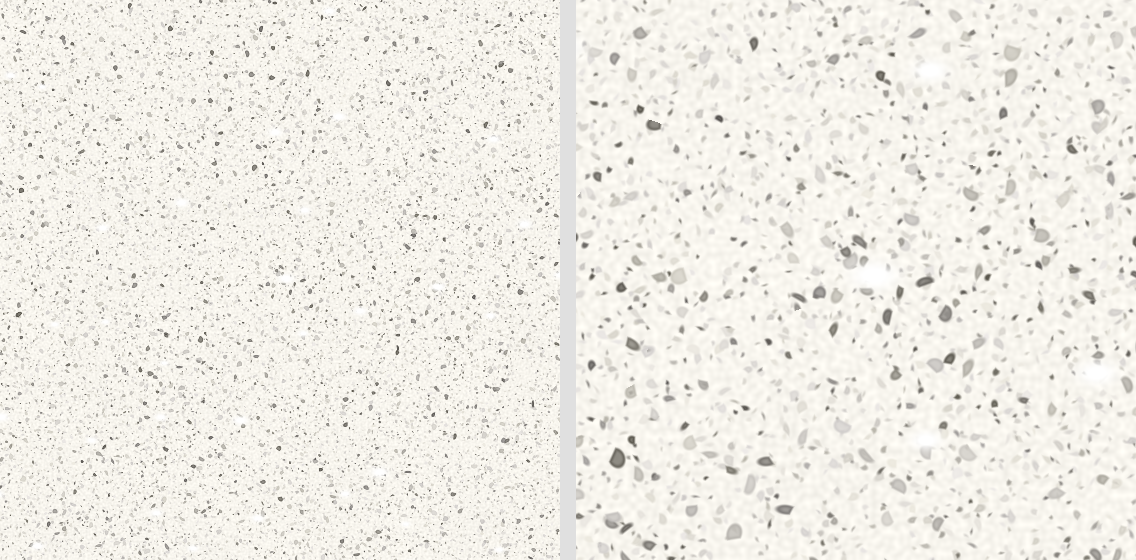
Left, the full canvas; right, a detail of the centre.
Give the GLSL for this texture, as a three.js fragment shader.

```glsl
// Draws white quartz stone: fine grey chips and specks in a cream ground with soft white glints.
varying vec2 vUv;

const vec3 CREAM = vec3(0.974, 0.964, 0.936);
const vec3 WHITE = vec3(1.0);
const float TAU = 6.2831853;
const float EDGE = 0.0009; // half width of a smoothed outline

vec3 hash3(vec2 cell, float seed) {
  vec3 p = fract(vec3(cell.xyx + seed * 17.3) * vec3(0.1031, 0.1030, 0.0973));
  p += dot(p, p.yxz + 33.33);
  return fract((p.xxy + p.yzz) * p.zyx);
}

vec2 gradientAt(vec2 cell, float seed) {
  float angle = TAU * hash3(cell, seed).x;
  return vec2(cos(angle), sin(angle));
}

float gradientNoise(vec2 p, float seed) {
  vec2 i = floor(p);
  vec2 f = fract(p);
  vec2 u = f * f * f * (f * (f * 6.0 - 15.0) + 10.0);
  vec2 right = vec2(1.0, 0.0);
  vec2 up = vec2(0.0, 1.0);
  float a = dot(gradientAt(i, seed), f);
  float b = dot(gradientAt(i + right, seed), f - right);
  float c = dot(gradientAt(i + up, seed), f - up);
  float d = dot(gradientAt(i + 1.0, seed), f - 1.0);
  return mix(mix(a, b, u.x), mix(c, d, u.x), u.y);
}

vec2 rotate(vec2 p, float angle) {
  float c = cos(angle);
  float s = sin(angle);
  return vec2(c * p.x + s * p.y, c * p.y - s * p.x);
}

// Ellipse with one corner broken off
float chipDistance(vec2 p, vec2 radii, float cutAngle) {
  float ellipse = (length(p / radii) - 1.0) * radii.y;
  vec2 cutNormal = vec2(cos(cutAngle), sin(cutAngle));
  float cut = dot(p, cutNormal) - 0.55 * length(radii * cutNormal);
  return max(ellipse, cut);
}

// Warm grey, slightly varied in hue
vec3 stoneGrey(float tone, float warmth) {
  return vec3(tone, tone - 0.013, tone - mix(0.02, 0.055, warmth));
}

// Scatters chips over a jittered grid; tones run from light (x) to dark (y)
vec3 scatterChips(vec3 ground, vec2 uv, float grid, float share, vec2 sizes,
                  vec2 tones, float skew, float rim, float seed) {
  vec3 color = ground;
  vec2 home = floor(uv * grid);
  for (int y = -1; y <= 1; y++) {
    for (int x = -1; x <= 1; x++) {
      vec2 cell = home + vec2(float(x), float(y));
      vec3 place = hash3(cell, seed);
      vec3 form = hash3(cell, seed + 1.0);
      vec3 look = hash3(cell, seed + 2.0);
      vec2 center = (cell + place.xy) / grid;
      float size = mix(sizes.x, sizes.y, form.x * form.x);
      vec2 radii = size * vec2(1.0, mix(0.4, 0.85, form.y));
      vec2 p = rotate(uv - center, TAU * form.z);
      float d = chipDistance(p, radii, TAU * look.x);
      float cover = smoothstep(EDGE, -EDGE, d) * step(place.z, share);
      // Larger chips are paler inside than along the rim
      float inside = rim * smoothstep(0.0, -0.0025, d);
      float tone = mix(tones.x, tones.y, pow(look.y, skew));
      vec3 chip = mix(stoneGrey(tone, look.z), ground, inside);
      color = mix(color, chip, cover);
    }
  }
  return color;
}

// Soft, wide glints that wash out the chips beneath
float glints(vec2 uv, float grid, float share, float seed) {
  float glow = 0.0;
  vec2 home = floor(uv * grid);
  for (int y = -1; y <= 1; y++) {
    for (int x = -1; x <= 1; x++) {
      vec2 cell = home + vec2(float(x), float(y));
      vec3 place = hash3(cell, seed);
      float size = mix(0.006, 0.013, hash3(cell, seed + 1.0).x);
      vec2 p = (uv - (cell + place.xy) / grid) / (size * vec2(1.0, 0.6));
      glow = max(glow, step(place.z, share) * exp(-dot(p, p)));
    }
  }
  return min(1.0, 1.3 * glow);
}

void main() {
  // Ground with fine grain and faint clouds
  float grain = gradientNoise(vUv * 230.0, 3.0);
  float clouds = gradientNoise(vUv * 9.0, 5.0);
  vec3 color = CREAM + 0.06 * grain + 0.008 * clouds;

  // Pale chips, fine specks, then grey to dark chips
  float density = 1.0 + 0.35 * clouds;
  color = scatterChips(color, vUv, 105.0, 0.55, vec2(0.0018, 0.0042),
                       vec2(0.93, 0.84), 1.0, 0.2, 11.0);
  color = scatterChips(color, vUv, 115.0, 0.55 * density, vec2(0.0012, 0.0023),
                       vec2(0.84, 0.34), 2.0, 0.0, 23.0);
  color = scatterChips(color, vUv, 62.0, 0.65 * density, vec2(0.0024, 0.0062),
                       vec2(0.83, 0.28), 2.6, 0.3, 37.0);

  color = mix(color, WHITE, glints(vUv, 7.0, 0.6, 51.0));
  gl_FragColor = vec4(clamp(color, 0.0, 1.0), 1.0);
}
```
